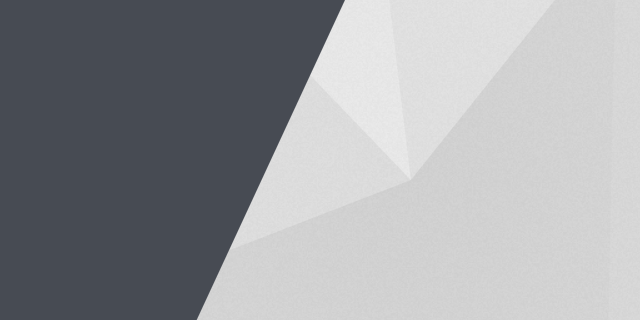
This background is drawn by a Shadertoy shader. Its source:

```glsl
// Folded pale paper facets meeting at one hub, beside a slanted slate panel.
// Each fold is a half-plane test on a ray from the hub; layered shades and
// a fine hashed grain give the paper its surface.

float hash(vec2 cell) {
    vec3 h = fract(vec3(cell.xyx) * 0.1031);
    h += dot(h, h.yzx + 33.33);
    return fract((h.x + h.y) * h.z);
}

float valueNoise(vec2 p) {
    vec2 cell = floor(p), f = fract(p);
    f = f * f * (3.0 - 2.0 * f);
    float low = mix(hash(cell), hash(cell + vec2(1, 0)), f.x);
    float high = mix(hash(cell + vec2(0, 1)), hash(cell + vec2(1, 1)), f.x);
    return mix(low, high, f.y);
}

// Smooth coverage of the half-plane to the left of a direction.
float leftOf(vec2 p, vec2 direction) {
    vec2 d = normalize(direction);
    float pixel = 1.0 / iResolution.y;
    return smoothstep(-0.7 * pixel, 0.7 * pixel, d.x * p.y - d.y * p.x);
}

void mainImage(out vec4 fragColor, in vec2 fragCoord) {
    // Canvas spans 2 by 1 units.
    vec2 p = fragCoord / iResolution.xy * vec2(2.0, 1.0);
    vec2 fromHub = p - vec2(1.284, 0.4375);
    float hubDistance = length(fromHub);

    // Broad sheet, slightly darker beside the hub, with a pale right strip.
    float paper = 0.832 - 0.016 * exp(-2.5 * hubDistance * hubDistance);
    float strip = 1.0 - leftOf(p - vec2(1.901, 0.0), vec2(0.021, 1.0));
    paper += 0.012 * strip;

    // Fan of three facets, ordered counterclockwise around the hub.
    float rightFacet = 0.872 + 0.012 * (p.y - 0.6);
    float brightFacet = 0.905 - 0.01 * (p.y - 0.6);
    float leftFacet = 0.862 - 0.012 * (p.x - 0.95);
    float fan = mix(rightFacet, brightFacet, leftOf(fromHub, vec2(-0.068, 0.5625)));
    fan = mix(fan, leftFacet, leftOf(fromHub, vec2(-0.313, 0.3255)));
    float fanMask = leftOf(fromHub, vec2(0.45, 0.5625))
                  * (1.0 - leftOf(fromHub, vec2(-0.565, -0.2185)));
    paper = mix(paper, fan, fanMask);

    // Fine paper grain.
    paper += 0.025 * (valueNoise(p * 256.0) - 0.5);

    // Flat slate panel on the left.
    vec3 slate = vec3(0.278, 0.294, 0.325);
    float panel = leftOf(p - vec2(0.6146, 0.0), vec2(0.4635, 1.0));
    fragColor = vec4(mix(vec3(paper), slate, panel), 1.0);
}
```
